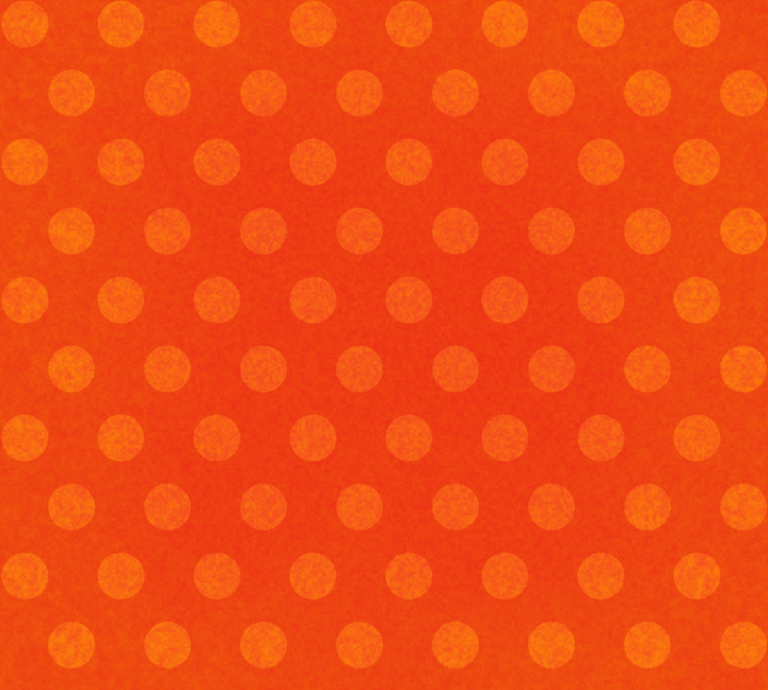
This pattern is drawn by a WebGL 2 fragment shader. Its source:

```glsl
#version 300 es
precision highp float;

uniform vec2 u_resolution;
out vec4 fragColor;

const float TAU = 6.2831853;
const float COLUMNS = 8.0;
const float ROWS = 10.0;
const float ROW_HEIGHT = 0.71875;        // in column spacings
const float DOT_RADIUS = 0.243;
const vec2 LATTICE_SHIFT = vec2(0.745, 0.152);
const float ODD_ROW_SHIFT = 0.485;

const vec3 RED = vec3(0.930, 0.200, 0.085);
const vec3 ORANGE = vec3(0.937, 0.330, 0.055);
const vec3 CORAL = vec3(0.960, 0.305, 0.115);
const vec3 AMBER = vec3(0.980, 0.465, 0.050);

float hash(vec2 cell, float seed) {
  uvec2 q = uvec2(cell) * uvec2(1597u, 3571u) + uint(seed) * 7919u;
  uint n = (q.x ^ (q.y << 11)) * 747796405u + q.y;
  n = (n ^ (n >> 15)) * 277803737u;
  n = (n ^ (n >> 13)) * 668265263u;
  return float((n ^ (n >> 16)) & 65535u) / 65535.0;
}

// Value noise that wraps over a whole number of cells
float wrapNoise(vec2 uv, vec2 cells, float seed) {
  vec2 p = uv * cells;
  vec2 i = floor(p);
  vec2 f = fract(p);
  f = f * f * (3.0 - 2.0 * f);
  vec2 a = mod(i, cells);
  vec2 b = mod(i + 1.0, cells);
  float low = mix(hash(a, seed), hash(vec2(b.x, a.y), seed), f.x);
  float high = mix(hash(vec2(a.x, b.y), seed), hash(b, seed), f.x);
  return mix(low, high, f.y);
}

// Signed distance to the nearest dot of the staggered rows
float dotDistance(vec2 uv, float radius) {
  float y = uv.y * ROWS - LATTICE_SHIFT.y;
  float odd = mod(floor(y), 2.0);
  float x = uv.x * COLUMNS - LATTICE_SHIFT.x + odd * ODD_ROW_SHIFT;
  vec2 offset = vec2(fract(x + 0.5) - 0.5, (fract(y) - 0.5) * ROW_HEIGHT);
  return length(offset) - radius;
}

// 1 along the borders, 0 in the middle, periodic both ways
float borderGlow(vec2 uv) {
  vec2 c = 0.5 + 0.5 * cos(TAU * uv);
  c *= c;
  return 1.0 - (1.0 - c.x) * (1.0 - 0.8 * c.y * c.y);
}

// Fine paper grain that turns blotchy towards the borders
float paperGrain(vec2 uv, float glow) {
  float fine = wrapNoise(uv, vec2(340.0, 306.0), 1.0) - 0.5;
  float medium = wrapNoise(uv, vec2(190.0, 170.0), 2.0) - 0.5;
  float blotch = wrapNoise(uv, vec2(90.0, 81.0), 3.0) - 0.5;
  return 0.5 * fine + 0.4 * medium + mix(0.1, 0.4, glow) * blotch;
}

float cloud(vec2 uv) {
  float broad = wrapNoise(uv, vec2(4.0, 4.0), 4.0);
  float patches = wrapNoise(uv, vec2(13.0, 11.0), 5.0);
  return 0.65 * broad + 0.35 * patches - 0.5;
}

void main() {
  vec2 uv = gl_FragCoord.xy / u_resolution;
  float pixel = COLUMNS / u_resolution.x;

  // Warmth varies with border glow, soft clouds and grain
  float glow = borderGlow(uv);
  float grain = paperGrain(uv, glow);
  float warmth = 0.23 + 0.5 * glow + 0.35 * cloud(uv);
  vec3 ground = mix(RED, ORANGE, clamp(warmth + 0.8 * grain, 0.0, 1.0));
  vec3 spot = mix(CORAL, AMBER, clamp(warmth + 1.2 * grain, 0.0, 1.0));

  // Dots printed over the ground
  float coverage = 1.0 - smoothstep(-pixel, pixel, dotDistance(uv, DOT_RADIUS));
  fragColor = vec4(mix(ground, spot, coverage), 1.0);
}
```
